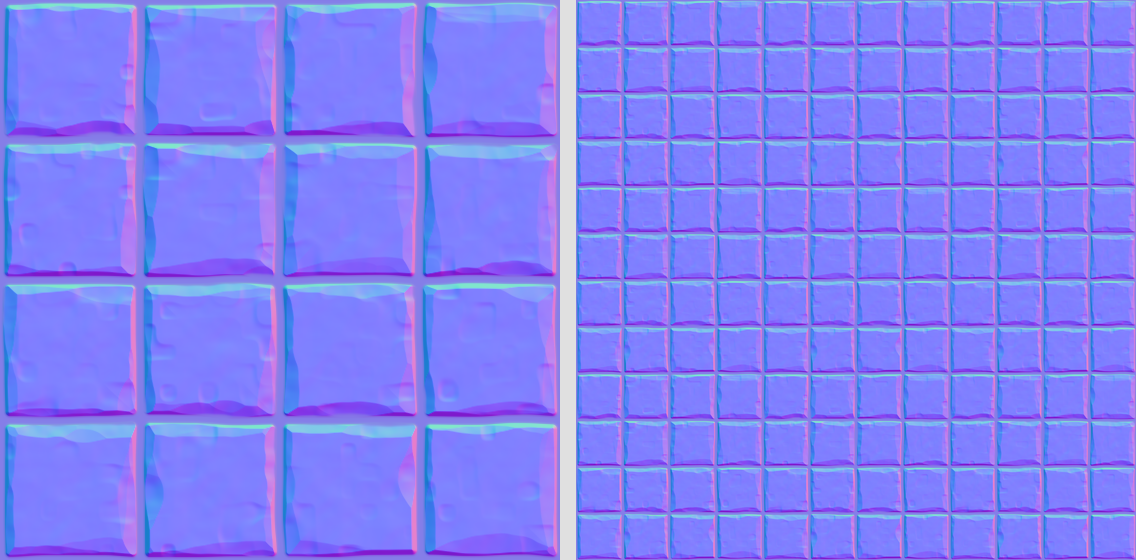
Left, the tile; right, the same tile 3 across and 3 down.
Give the GLSL for this texture map, as a WebGL 1 fragment shader.

```glsl
precision highp float;
// Tangent-space normal map of a 4 by 4 grid of chipped, bevelled stone tiles.

uniform vec2 u_resolution;

const float TILES = 4.0;
const float HALF_SIZE = 0.477;    // half a tile, in cells
const float CORNER_RADIUS = 0.04;
const float TOP_HEIGHT = 0.05;
const float RIM_SLOPE = 1.2;
const float QUARTER_TURN = 1.5707963;

float hash(vec2 p) {
  return fract(sin(dot(p, vec2(127.1, 311.7))) * 43758.5453);
}

// Value noise that wraps after a whole number of lattice cells.
float wrapNoise(vec2 p, vec2 period) {
  vec2 i = floor(p);
  vec2 f = p - i;
  vec2 u = f * f * f * (f * (f * 6.0 - 15.0) + 10.0);
  vec2 a = mod(i, period);
  vec2 b = mod(i + 1.0, period);
  return mix(mix(hash(a), hash(vec2(b.x, a.y)), u.x),
             mix(hash(vec2(a.x, b.y)), hash(b), u.x), u.y);
}

// Noise over the grid with a given frequency per cell.
float gridNoise(vec2 p, float frequency) {
  return wrapNoise(p * frequency, vec2(TILES * frequency));
}

float roundedBox(vec2 q, float halfSize, float radius) {
  vec2 a = abs(q) - halfSize + radius;
  return length(max(a, 0.0)) + min(max(a.x, a.y), 0.0) - radius;
}

// Height of a scalloped facet cut into the edge that faces the given angle.
float chipHeight(vec2 q, float angle, float support, vec2 seed) {
  vec2 dir = vec2(cos(angle), sin(angle));
  float inward = support - dot(q, dir);
  float along = dot(q, vec2(-dir.y, dir.x));
  float steepness = hash(seed);
  float slope = mix(0.16, 0.7, steepness);
  float reach = mix(0.15, 0.065, steepness) * mix(0.6, 1.1, hash(seed + 3.7));
  float offset = (along - hash(seed + 8.1) + 0.5) / mix(0.25, 0.8, hash(seed + 5.3));
  return TOP_HEIGHT + slope * (inward - reach * (1.0 - offset * offset));
}

// Lowest of all facets along the sides and corners of one tile.
float chippedTop(vec2 q, vec2 id) {
  float h = TOP_HEIGHT;
  for (int side = 0; side < 4; side++) {
    float s = float(side);
    float angle = s * QUARTER_TURN;
    vec2 seed = id * 5.17 + vec2(s * 2.31, s * 0.73);
    for (int chip = 0; chip < 3; chip++) {
      vec2 chipSeed = seed + float(chip) * vec2(0.37, 1.91);
      h = min(h, chipHeight(q, angle, HALF_SIZE, chipSeed));
    }
    float cornerSupport = (HALF_SIZE - CORNER_RADIUS) * 1.4142 + CORNER_RADIUS;
    h = min(h, chipHeight(q, angle + 0.5 * QUARTER_TURN, cornerSupport, seed + 11.9));
  }
  return h;
}

// Shallow lumps, slanted tool marks and dents that gather near the edges.
float surfaceWear(vec2 p, vec2 q) {
  float lumps = 0.005 * gridNoise(p, 5.0) + 0.0012 * gridNoise(p, 14.0);
  vec2 slanted = vec2((p.x + p.y) * 3.0, (p.y - p.x) * 7.0);
  float marks = 0.003 * wrapNoise(slanted, TILES * vec2(3.0, 7.0));
  float nearEdge = smoothstep(0.22, 0.46, max(abs(q.x), abs(q.y)));
  float dents = 0.012 * smoothstep(0.6, 0.95, gridNoise(p + 0.37, 7.0));
  return lumps + marks - dents * mix(0.15, 1.0, nearEdge);
}

// Height in cell units, with p measured in cells.
float tileHeight(vec2 p) {
  vec2 id = mod(floor(p), TILES);
  vec2 q = fract(p) - 0.5;
  vec2 wobble = vec2(gridNoise(p, 3.0), gridNoise(p + 1.63, 3.0)) - 0.5;
  vec2 jagged = vec2(gridNoise(p, 11.0), gridNoise(p + 2.41, 11.0)) - 0.5;
  q += 0.02 * wobble;
  float rim = -RIM_SLOPE * roundedBox(q, HALF_SIZE, CORNER_RADIUS);
  float h = min(rim, chippedTop(q + 0.014 * jagged, id));
  h = 0.5 * (h + sqrt(h * h + 0.00004));
  return h + surfaceWear(p, q) * smoothstep(0.0, TOP_HEIGHT, h);
}

void main() {
  vec2 p = gl_FragCoord.xy / u_resolution * TILES;

  // Slope from central differences, wide enough to soften the creases.
  vec2 e = vec2(0.006, 0.0);
  float right = tileHeight(p + e.xy);
  float left = tileHeight(p - e.xy);
  float up = tileHeight(p + e.yx);
  float down = tileHeight(p - e.yx);
  vec2 slope = vec2(right - left, up - down) / (2.0 * e.x);
  vec3 color = normalize(vec3(-slope, 1.0)) * 0.5 + 0.5;

  // Dull joint between the tiles.
  float height = 0.25 * (right + left + up + down);
  float joint = 1.0 - smoothstep(0.004, 0.016, height);
  color = mix(color, vec3(0.53, 0.49, 0.87), 0.7 * joint);

  gl_FragColor = vec4(color, 1.0);
}
```
